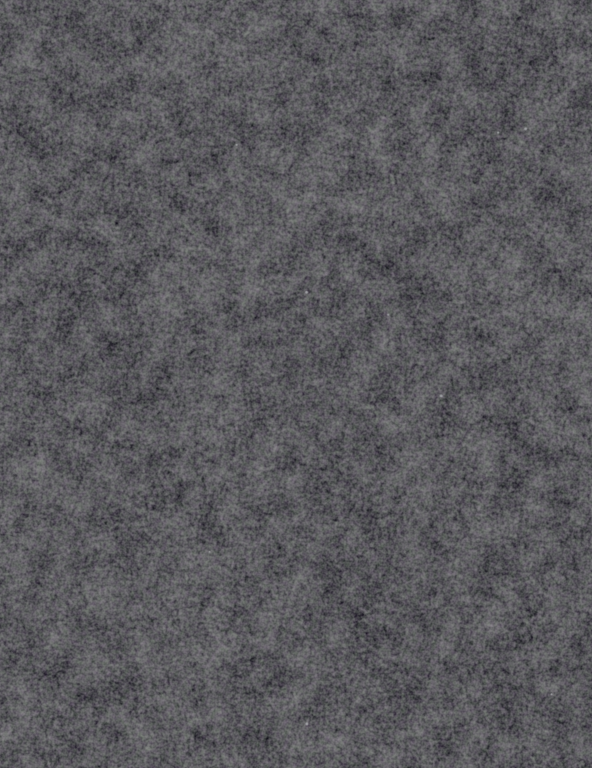
Write a Shadertoy shader that draws this texture.

```glsl
const vec3 FELT_GREY = vec3(0.354, 0.352, 0.367);
const vec3 TONE_TINT = vec3(1.02, 1.03, 0.96);   // shadows lean blue, lights neutral
const vec3 HUE_SHIFT = vec3(0.004, -0.005, 0.007);
const vec3 SPECK_COLOR = vec3(0.66, 0.67, 0.68);

// Feature counts per canvas height
const float CLOUD_FREQ = 5.0;
const float BLOTCH_FREQ = 25.0;
const float CLUMP_FREQ = 85.0;
const float GRAIN_FREQ = 205.0;
const float FIBRE_FREQ = 72.0;
const float SPECK_FREQ = 9.0;
const vec2 WEAVE_FREQ = vec2(55.0, 215.0);

// Brightness deviation given by each feature
const float CLOUD_AMP = 0.010;
const float BLOTCH_AMP = 0.025;
const float CLUMP_AMP = 0.018;
const float WEAVE_AMP = 0.011;
const float GRAIN_AMP = 0.034;
const float FIBRE_AMP = 0.040;

const float DARK_SKEW = 1.2;
const float FIBRE_WIDTH = 0.09;
const float SPECK_CHANCE = 0.13;
const float SPECK_RADIUS = 0.0019;
const float NOISE_GAIN = 4.5;   // brings gradient noise to unit deviation
const float TAU = 6.2831853;

// Integer hash: two values in 0..1 for each cell
vec2 hash2(vec2 cell, uint seed) {
    uvec2 v = uvec2(ivec2(cell)) + uvec2(seed * 747u, seed * 2891u);
    v = v * 1664525u + 1013904223u;
    v.x += v.y * 1664525u;
    v.y += v.x * 1664525u;
    v ^= v >> 16u;
    v.x += v.y * 1664525u;
    v.y += v.x * 1664525u;
    v ^= v >> 16u;
    return vec2(v & 65535u) / 65535.0;
}

float cornerSlope(vec2 cell, vec2 offset, uint seed) {
    float angle = TAU * hash2(cell, seed).x;
    return dot(vec2(cos(angle), sin(angle)), offset);
}

float gradientNoise(vec2 p, uint seed) {
    vec2 i = floor(p), f = p - i;
    vec2 u = f * f * f * (f * (f * 6.0 - 15.0) + 10.0);
    vec2 e = vec2(1.0, 0.0);
    float low = mix(cornerSlope(i, f, seed), cornerSlope(i + e, f - e, seed), u.x);
    float high = mix(cornerSlope(i + e.yx, f - e.yx, seed),
                     cornerSlope(i + 1.0, f - 1.0, seed), u.x);
    return NOISE_GAIN * mix(low, high, u.y);
}

mat2 rotation(float angle) {
    float c = cos(angle), s = sin(angle);
    return mat2(c, s, -s, c);
}

// Two turned octaves of unit deviation
float twoOctaves(vec2 p, uint seed) {
    return 0.8 * gradientNoise(rotation(0.6) * p, seed)
         + 0.6 * gradientNoise(rotation(1.9) * p * 1.73, seed + 1u);
}

// Short light and dark hairs, one per cell
float fibres(vec2 p, float pixel, uint seed) {
    float sum = 0.0;
    vec2 home = floor(p);
    for (int y = -1; y <= 1; y++) {
        for (int x = -1; x <= 1; x++) {
            vec2 cell = home + vec2(x, y);
            vec2 shape = hash2(cell, seed + 1u);
            vec2 q = rotation(TAU * shape.x) * (p - cell - hash2(cell, seed));
            q.y += 0.35 * q.x * q.x;
            float halfLength = mix(0.25, 0.65, shape.y);
            float d = length(vec2(max(abs(q.x) - halfLength, 0.0), q.y));
            float mask = 1.0 - smoothstep(FIBRE_WIDTH - 0.5 * pixel, FIBRE_WIDTH + pixel, d);
            sum += mask * (2.0 * hash2(cell, seed + 2u).x - 1.0);
        }
    }
    return sum;
}

// Rare pale lint dots
float specks(vec2 uv, float pixel) {
    vec2 p = uv * SPECK_FREQ, cell = floor(p);
    vec2 pick = hash2(cell, 70u);
    vec2 center = 0.1 + 0.8 * hash2(cell, 71u);
    float d = length(p - cell - center) / SPECK_FREQ;
    float radius = SPECK_RADIUS * mix(0.5, 1.0, pick.y);
    return step(pick.x, SPECK_CHANCE) * (1.0 - smoothstep(radius - pixel, radius + pixel, d));
}

void mainImage(out vec4 fragColor, in vec2 fragCoord) {
    vec2 uv = fragCoord / iResolution.y;
    float pixel = 1.0 / iResolution.y;

    // Soft mottling, from broad to small
    float tone = CLOUD_AMP * twoOctaves(uv * CLOUD_FREQ, 1u);
    tone += BLOTCH_AMP * twoOctaves(uv * BLOTCH_FREQ, 5u);
    tone += CLUMP_AMP * twoOctaves(uv * CLUMP_FREQ, 9u);

    // Faint crossing threads, grain and hairs
    tone += WEAVE_AMP * (gradientNoise(uv * WEAVE_FREQ + 0.37, 13u)
                       + gradientNoise(uv * WEAVE_FREQ.yx + 0.71, 14u));
    tone += GRAIN_AMP * twoOctaves(uv * GRAIN_FREQ, 17u);
    for (uint layer = 0u; layer < 2u; layer++) {
        vec2 p = rotation(0.5 + float(layer)) * uv * FIBRE_FREQ;
        tone += FIBRE_AMP * fibres(p, pixel * FIBRE_FREQ, 30u + layer * 5u);
    }
    tone -= DARK_SKEW * tone * tone;

    // Colour
    vec3 color = FELT_GREY + TONE_TINT * tone;
    color += HUE_SHIFT * twoOctaves(uv * CLUMP_FREQ * 1.4, 50u);
    color = mix(color, SPECK_COLOR, 0.8 * specks(uv, pixel));
    fragColor = vec4(clamp(color, 0.0, 1.0), 1.0);
}
```
